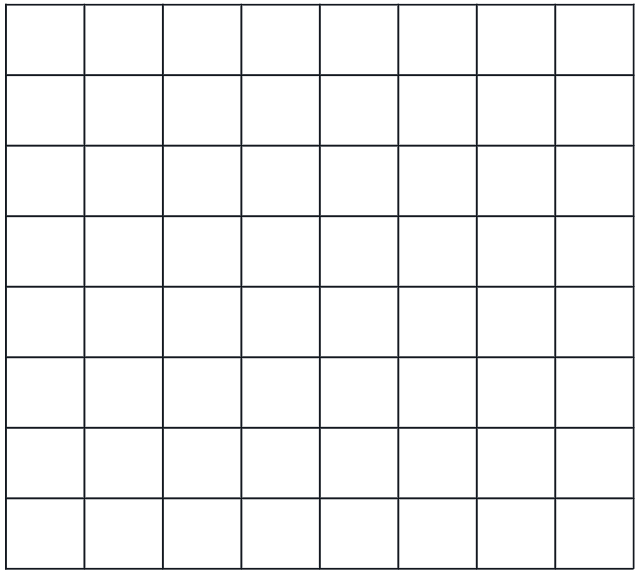
Write a WebGL 1 fragment shader that draws this pattern.

```glsl
precision highp float;
// A plain ruled grid of eight by eight cells, thin dark ink on white paper.
// Each axis finds its nearest rule by rounding; rules stop at the outer frame
// and are smoothed by the part of each pixel that they cover.

uniform vec2 u_resolution;

// Grid corners as fractions of the canvas, origin at the lower left
const vec2 GRID_MIN = vec2(0.0093, 0.0124);
const vec2 GRID_MAX = vec2(0.9902, 0.9920);
const vec2 CELLS = vec2(8.0, 8.0);

// Lengths as fractions of the canvas height
const float LINE_WIDTH = 0.00333;
const float CORNER_NICK = 0.0022;

const vec3 PAPER = vec3(1.0);
const vec3 INK = vec3(0.07, 0.09, 0.12);

// Share of a pixel lying inside a shape, from its signed distance
float coverage(float signedDistance, float pixel) {
  return clamp(0.5 - signedDistance / pixel, 0.0, 1.0);
}

// Distance along each axis to the nearest rule, in canvas heights
vec2 ruleDistance(vec2 point, vec2 origin, vec2 cellSize) {
  vec2 nearest = clamp(floor((point - origin) / cellSize + 0.5), vec2(0.0), CELLS);
  return abs(point - origin - nearest * cellSize);
}

void main() {
  float pixel = 1.0 / u_resolution.y;
  vec2 canvas = vec2(u_resolution.x / u_resolution.y, 1.0);
  vec2 point = gl_FragCoord.xy * pixel;

  vec2 low = GRID_MIN * canvas;
  vec2 high = GRID_MAX * canvas;
  vec2 cellSize = (high - low) / CELLS;
  float halfWidth = 0.5 * LINE_WIDTH;

  // Vertical and horizontal rules
  vec2 rules = ruleDistance(point, low, cellSize) - halfWidth;
  float ink = max(coverage(rules.x, pixel), coverage(rules.y, pixel));

  // Stop the rules at the outer edge of the frame
  vec2 outside = abs(point - 0.5 * (low + high)) - 0.5 * (high - low) - halfWidth;
  ink *= coverage(max(outside.x, outside.y), pixel);

  // Small nick where the frame closes at the lower right
  vec2 corner = vec2(high.x + halfWidth, low.y - halfWidth);
  ink *= 1.0 - coverage(length(point - corner) - CORNER_NICK, pixel);

  gl_FragColor = vec4(mix(PAPER, INK, ink), 1.0);
}
```
